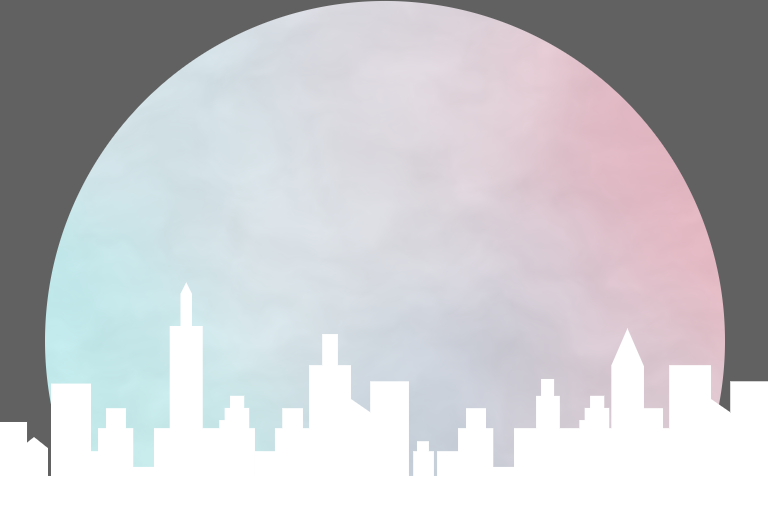
A Shadertoy shader for this background:

```glsl
// A white city skyline before a huge pastel disc of cloudy sky on dark grey.
// The sky blends soft colour anchors with fractal noise; the skyline is a
// union of box distances, with one city block repeated across the canvas.

float hash(vec2 p) {
    p = fract(p * vec2(0.1031, 0.1137));
    p += dot(p, p.yx + 33.33);
    return fract((p.x + p.y) * p.x * 17.0);
}

float noise(vec2 p) {
    vec2 i = floor(p), f = fract(p);
    f = f * f * (3.0 - 2.0 * f);
    return mix(mix(hash(i), hash(i + vec2(1, 0)), f.x),
               mix(hash(i + vec2(0, 1)), hash(i + vec2(1, 1)), f.x), f.y);
}

float fbm(vec2 p) {
    float sum = 0.0, amp = 0.5;
    for (int i = 0; i < 5; i++) {
        sum += amp * noise(p);
        p = mat2(1.6, 1.2, -1.2, 1.6) * p + 7.3;
        amp *= 0.5;
    }
    return sum;
}

// Adds a colour anchor with a Gaussian weight
void addTint(inout vec4 sum, vec2 p, vec2 centre, vec3 colour) {
    vec2 d = (p - centre) / 11.0;
    sum += vec4(colour, 1.0) * exp(-0.5 * dot(d, d));
}

vec3 sky(vec2 p) {
    vec2 warp = vec2(fbm(p * 0.09), fbm(p * 0.09 + 40.0)) - 0.5;
    vec2 q = p + 7.0 * warp;
    vec4 sum = vec4(0.0);
    // Cool left side
    addTint(sum, q, vec2(8, 23), vec3(0.74, 0.90, 0.91));
    addTint(sum, q, vec2(20, 8), vec3(0.78, 0.92, 0.92));
    addTint(sum, q, vec2(26, 53), vec3(0.82, 0.88, 0.90));
    addTint(sum, q, vec2(35, 30), vec3(0.85, 0.89, 0.91));
    // Pale middle
    addTint(sum, q, vec2(50, 62), vec3(0.85, 0.84, 0.87));
    addTint(sum, q, vec2(51, 41), vec3(0.86, 0.86, 0.88));
    addTint(sum, q, vec2(60, 15), vec3(0.77, 0.81, 0.85));
    // Rosy right side
    addTint(sum, q, vec2(66, 52), vec3(0.90, 0.82, 0.85));
    addTint(sum, q, vec2(84, 49), vec3(0.88, 0.68, 0.73));
    addTint(sum, q, vec2(93, 31), vec3(0.93, 0.73, 0.77));
    addTint(sum, q, vec2(74, 28), vec3(0.82, 0.79, 0.83));
    addTint(sum, q, vec2(81, 14), vec3(0.86, 0.80, 0.83));
    // Faint streaky cloud texture
    float cloud = fbm(p * vec2(0.13, 0.22) + 2.0 * warp) - 0.48;
    return sum.rgb / sum.a + 0.075 * cloud;
}

// Signed distance to a building from x = left to right, below top
float tower(vec2 p, float left, float right, float top) {
    return max(max(left - p.x, p.x - right), p.y - top);
}

// Tower with a pointed roof of the given slope
float gable(vec2 p, float left, float right, float peakX, float top, float slope) {
    float roof = (p.y - top + slope * abs(p.x - peakX)) / sqrt(1.0 + slope * slope);
    return max(tower(p, left, right, top), roof);
}

// The stepped city block shared by both halves
float cityBlock(vec2 p) {
    float d = tower(p, 10.03, 12.9, 7.4);
    d = min(d, tower(p, 12.76, 17.35, 10.4));
    d = min(d, tower(p, 13.8, 16.4, 13.0));
    d = min(d, tower(p, 17.2, 20.3, 5.35));
    d = min(d, tower(p, 20.05, 33.2, 10.4));
    // Three-step setback
    for (float i = 0.0; i < 3.0; i++)
        d = min(d, tower(p, 28.55 + 0.7 * i, 32.45 - 0.65 * max(i - 1.0, 0.0), 11.45 + 1.58 * i));
    d = min(d, tower(p, 33.1, 36.0, 7.4));
    d = min(d, tower(p, 35.8, 40.5, 10.4));
    d = min(d, tower(p, 36.75, 39.45, 13.0));
    d = min(d, tower(p, 40.25, 45.7, 18.6));
    d = min(d, gable(p, 45.5, 48.4, 45.7, 14.2, 0.69));
    return min(d, tower(p, 48.2, 53.25, 16.5));
}

float skyline(vec2 p) {
    float d = min(p.y - 4.17, cityBlock(p - vec2(p.x > 56.7 ? 46.88 : 0.0, 0.0)));
    // Left edge
    d = min(d, tower(p, -1.0, 3.52, 11.2));
    d = min(d, gable(p, 3.3, 6.25, 4.43, 9.25, 0.8));
    d = min(d, tower(p, 6.64, 11.85, 16.2));
    // Spired tower and stepped tower
    d = min(d, tower(p, 22.1, 26.4, 23.7));
    d = min(d, gable(p, 23.5, 25.0, 24.25, 29.4, 2.0));
    d = min(d, tower(p, 41.95, 44.0, 22.65));
    // Small house in the middle
    d = min(d, tower(p, 53.8, 56.5, 7.4));
    d = min(d, tower(p, 54.3, 55.85, 8.7));
    // Right half landmarks
    d = min(d, tower(p, 69.8, 72.9, 14.6));
    d = min(d, tower(p, 70.45, 72.15, 16.8));
    return min(d, gable(p, 79.6, 83.85, 81.7, 23.4, 2.3));
}

void mainImage(out vec4 fragColor, in vec2 fragCoord) {
    // Coordinates in percent of the canvas width
    float pixel = 100.0 / iResolution.x;
    vec2 p = fragCoord * pixel;
    float disc = length(p - vec2(50.13, 21.75)) - 44.27;
    vec3 colour = mix(vec3(0.38), sky(p), clamp(0.5 - disc / pixel, 0.0, 1.0));
    colour = mix(colour, vec3(1.0), clamp(0.5 - skyline(p) / pixel, 0.0, 1.0));
    fragColor = vec4(colour, 1.0);
}
```
